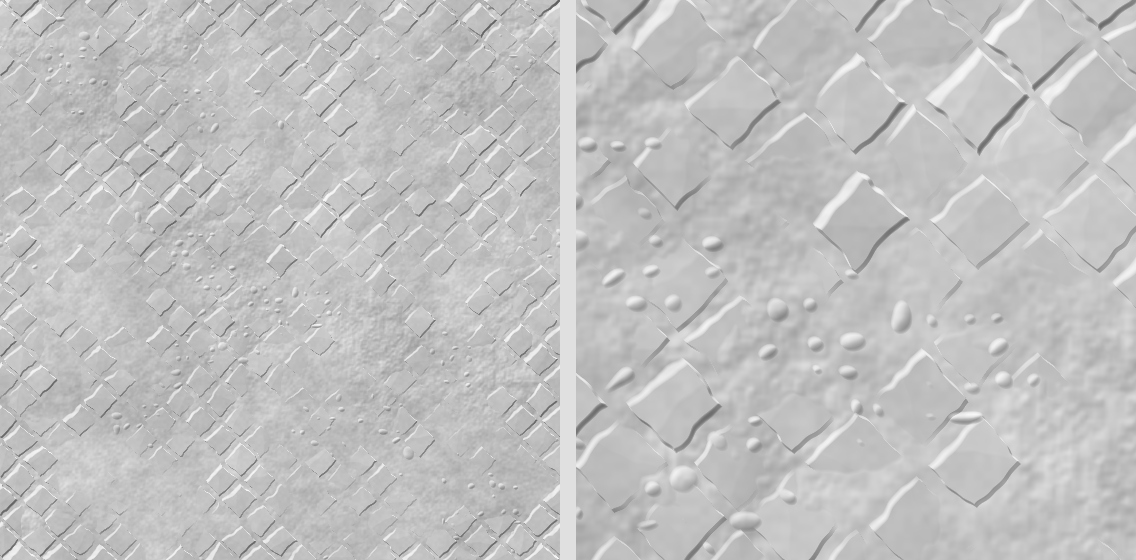
Left, the full canvas; right, a detail of the centre.
A three.js fragment shader for this texture:

```glsl
// Grey diamond paving, 14 by 14 repeats, half buried in drifting sand.
// Stones, sand and pebbles form one height field, shaded as a relief
// by its slope towards a light at the upper left.
varying vec2 vUv;

float hash(vec2 p) {
  return fract(sin(dot(p, vec2(127.1, 311.7))) * 43758.5453);
}

// Value noise that tiles the canvas, with the given number of cells across
float noise(vec2 uv, float cells) {
  vec2 p = uv * cells;
  vec2 i = floor(p);
  vec2 f = fract(p);
  f = f * f * f * (f * (f * 6.0 - 15.0) + 10.0);
  vec2 lo = mod(i, cells);
  vec2 hi = mod(i + 1.0, cells);
  float bottom = mix(hash(lo), hash(vec2(hi.x, lo.y)), f.x);
  float top = mix(hash(vec2(lo.x, hi.y)), hash(hi), f.x);
  return mix(bottom, top, f.y);
}

// Broad drifts with ever finer grain, rougher in patches
float sandHeight(vec2 uv) {
  float rough = mix(0.75, 2.0, smoothstep(0.45, 0.85, noise(uv + 0.83, 8.0)));
  float height = 0.14 * (noise(uv, 7.0) - 0.5);
  float amplitude = 0.066;
  float cells = 13.0;
  for (int i = 0; i < 5; i++) {
    height += rough * amplitude * (noise(uv + float(i) * 0.137, cells) - 0.5);
    amplitude *= 0.59;
    cells *= 2.0;
  }
  return height;
}

// Small lumps, gathered in loose clusters
float pebbleHeight(vec2 uv) {
  vec2 p = uv * 48.0 + 0.8 * vec2(noise(uv, 31.0), noise(uv + 0.47, 31.0));
  vec2 id = mod(floor(p), 48.0);
  float cluster = smoothstep(0.6, 0.85, noise((id + 0.5) / 48.0 + 0.31, 9.0));
  float present = step(hash(id + 7.3), cluster * 0.5);
  float radius = mix(0.14, 0.34, hash(id + 2.9));
  vec2 d = fract(p) - 0.5;
  d -= 0.28 * (vec2(hash(id + 4.1), hash(id + 8.7)) - 0.5);
  d.y *= mix(1.0, 1.4, hash(id + 5.2));
  return present * 0.2 * max(0.0, radius - dot(d, d) / radius);
}

// Chipped block: wide bevel at the upper left, steep on the other sides
float stoneHeight(vec2 uv) {
  vec2 p = uv * 14.0;
  vec2 q = vec2(p.x + p.y, p.x - p.y);
  vec2 cell = floor(q) + 0.5;
  vec2 id = mod(vec2(cell.x + cell.y, cell.x - cell.y) * 0.5, 14.0);
  vec2 f = q - cell;

  // Uneven outline and a slight shift of each block
  f += 0.09 * (vec2(noise(uv, 42.0), noise(uv + 0.53, 42.0)) - 0.5);
  f += 0.05 * (vec2(noise(uv, 112.0), noise(uv + 0.53, 112.0)) - 0.5);
  f += 0.05 * (vec2(hash(id + 1.7), hash(id + 3.1)) - 0.5);

  // Tilted top, worn off along one facet
  vec2 tilt = vec2(hash(id + 6.4), hash(id + 9.8)) - 0.5;
  float top = -0.045 + 0.135 * hash(id + 0.6) + 0.16 * dot(f, tilt);
  float angle = 6.2832 * hash(id + 11.2);
  top -= 0.1 * max(0.0, dot(f, vec2(cos(angle), sin(angle))) - 0.1);

  float wedge = 0.2 * (hash(id + 12.5) - 0.5) * f.x;
  float bevel = 1.0 * (f.y + 0.47 + wedge);
  float sides = 3.6 * min(0.45 - abs(f.x), 0.45 - f.y);
  return min(top, min(bevel, sides) - 0.12);
}

void main() {
  // Slope along the light, with heights in units of one repeat
  vec2 towardLight = normalize(vec2(-0.6, 0.8));
  float reach = 0.0013;
  vec2 nearLight = vUv + towardLight * reach;
  vec2 farSide = vUv - towardLight * reach;
  float sandNear = sandHeight(nearLight) + pebbleHeight(nearLight);
  float sandFar = sandHeight(farSide) + pebbleHeight(farSide);
  float stoneNear = stoneHeight(nearLight);
  float stoneFar = stoneHeight(farSide);
  float slope = max(sandFar, stoneFar) - max(sandNear, stoneNear);
  slope /= 2.0 * reach * 14.0;
  float bare = smoothstep(-0.02, 0.02, stoneNear + stoneFar - sandNear - sandFar);

  // Lit and shaded faces both level off as they steepen
  float lit = 0.22 * (1.0 - exp(-1.2 * max(slope, 0.0)));
  float shade = 0.38 * (1.0 - exp(0.55 * min(slope, 0.0)));

  // Mottled stains, fainter on bare stone
  float stain = 0.07 * (noise(vUv + 0.71, 7.0) - 0.5);
  stain += 0.05 * (noise(vUv + 0.19, 19.0) - 0.5);
  stain += 0.05 * (noise(vUv + 0.37, 61.0) - 0.5);
  stain += 0.05 * (noise(vUv + 0.59, 190.0) - 0.5);
  stain *= mix(1.0, 0.5, bare);
  gl_FragColor = vec4(vec3(0.75 + lit - shade + stain), 1.0);
}
```
